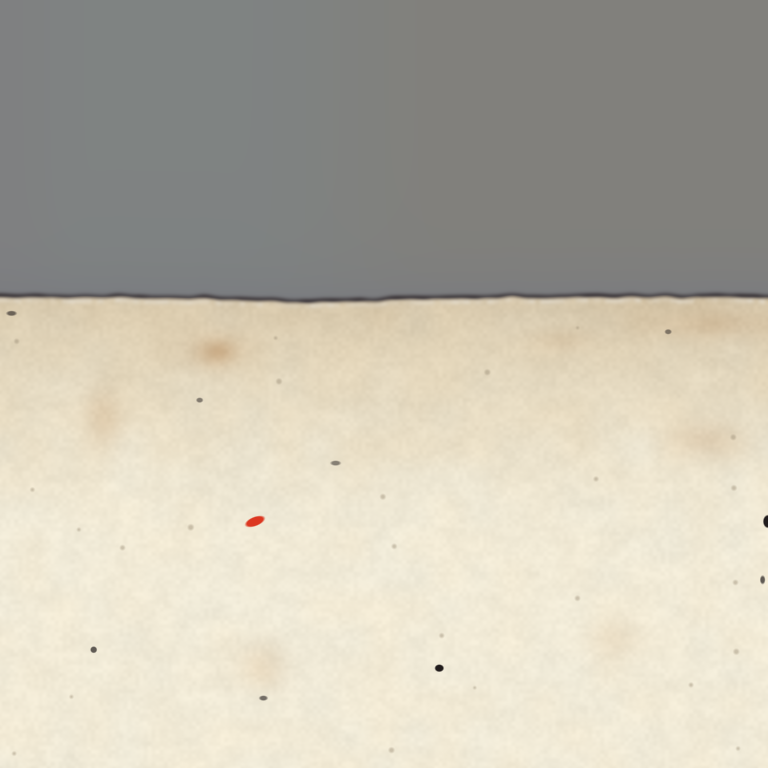
Write a WebGL 2 fragment shader that draws this texture.

```glsl
#version 300 es
precision highp float;

uniform vec2 u_resolution;
out vec4 fragColor;

const vec3 CREAM = vec3(0.945, 0.918, 0.840);
const vec3 BUFF = vec3(0.890, 0.840, 0.735);
const vec3 TAN = vec3(0.800, 0.730, 0.610);
const vec3 STAIN = vec3(0.760, 0.620, 0.460);
const vec3 INK = vec3(0.130, 0.110, 0.110);
const vec3 RED = vec3(0.860, 0.180, 0.090);
const vec3 SHADOW = vec3(0.270, 0.250, 0.260);

float hash(vec2 p) {
    vec3 q = fract(p.xyx * vec3(0.1031, 0.1030, 0.0973));
    q += dot(q, q.yzx + 33.33);
    return fract((q.x + q.y) * q.z);
}

float noise(vec2 p) {
    vec2 cell = floor(p);
    vec2 f = fract(p);
    f = f * f * (3.0 - 2.0 * f);
    float low = mix(hash(cell), hash(cell + vec2(1, 0)), f.x);
    float high = mix(hash(cell + vec2(0, 1)), hash(cell + vec2(1, 1)), f.x);
    return mix(low, high, f.y);
}

float fbm(vec2 p) {
    float sum = 0.0;
    float gain = 0.5;
    for (int i = 0; i < 4; i++) {
        sum += gain * noise(p);
        p = p * 2.07 + 17.3;
        gain *= 0.5;
    }
    return sum / 0.9375;
}

// Soft elliptical falloff
float blot(vec2 p, vec2 center, vec2 radius) {
    vec2 d = (p - center) / radius;
    return exp(-dot(d, d));
}

// Sharp ellipse, tilted by shear
float speck(vec2 p, vec2 center, vec2 radius, float shear, float soft) {
    vec2 d = p - center;
    d.y -= shear * d.x;
    float dist = (length(d / radius) - 1.0) * min(radius.x, radius.y);
    return 1.0 - smoothstep(-soft, soft, dist);
}

// Faint random specks, at most one per cell
float scatter(vec2 p, float cells, float density, float soft) {
    vec2 cell = floor(p * cells);
    vec2 offset = 0.25 + 0.5 * vec2(hash(cell + 3.1), hash(cell + 8.7));
    float size = mix(0.0015, 0.0035, hash(cell + 5.3));
    float present = step(hash(cell + 21.9), density);
    return present * speck(p, (cell + offset) / cells, vec2(size), 0.0, soft);
}

float paperEdge(float x) {
    float dip = 0.0065 * exp(-pow((x - 0.41) / 0.13, 2.0));
    float ragged = 0.0025 * (noise(vec2(x * 45.0, 4.0)) - 0.5);
    return 0.6145 - dip + ragged;
}

vec3 backdrop(vec2 p, float above) {
    vec3 color = mix(vec3(0.497, 0.512, 0.510), vec3(0.506, 0.503, 0.486), smoothstep(0.3, 0.6, p.x));
    color = mix(color, vec3(0.500, 0.500, 0.505), 0.8 * (1.0 - smoothstep(0.0, 0.12, p.x)));
    return mix(color, vec3(0.475, 0.480, 0.500), 0.8 * exp(-above / 0.035));
}

vec3 paper(vec2 p, float depth) {
    // Aging, strongest below the edge and to the right
    float mottle = fbm(p * 12.0) - 0.5;
    vec3 color = mix(BUFF, CREAM, smoothstep(0.0, 0.34, depth + 0.12 * mottle));
    float aged = exp(-depth / 0.055) * mix(0.55, 0.85, smoothstep(0.45, 1.0, p.x));
    color = mix(color, TAN, clamp(aged * (1.0 + 0.9 * mottle), 0.0, 1.0));

    // Foxing
    float foxing = 0.50 * blot(p, vec2(0.280, 0.542), vec2(0.024, 0.017));
    foxing += 0.22 * blot(p, vec2(0.270, 0.545), vec2(0.050, 0.028));
    foxing += 0.28 * blot(p, vec2(0.135, 0.460), vec2(0.024, 0.038));
    foxing += 0.24 * blot(p, vec2(0.918, 0.427), vec2(0.045, 0.028));
    foxing += 0.26 * blot(p, vec2(0.345, 0.134), vec2(0.030, 0.030));
    foxing += 0.20 * blot(p, vec2(0.800, 0.167), vec2(0.032, 0.024));
    foxing += 0.24 * blot(p, vec2(0.960, 0.577), vec2(0.110, 0.018));
    foxing += 0.18 * blot(p, vec2(0.730, 0.557), vec2(0.040, 0.016));
    color = mix(color, STAIN, clamp(foxing * (1.0 + mottle), 0.0, 1.0));

    // Fibers and grain
    color += 0.045 * (fbm(p * vec2(42.0, 55.0)) - 0.5);
    color += 0.025 * (noise(p * 190.0) - 0.5);
    return color + vec3(0.012, 0.0, -0.014) * (noise(p * 24.0) - 0.5);
}

vec3 addSpecks(vec3 color, vec2 p, float soft) {
    color = mix(color, TAN * 0.75, 0.45 * scatter(p, 15.0, 0.16, soft + 0.001));
    float ink = speck(p, vec2(0.572, 0.130), vec2(0.0055, 0.0045), 0.0, soft);
    ink += speck(p, vec2(1.000, 0.321), vec2(0.0060, 0.0080), 0.0, soft);
    ink += 0.7 * speck(p, vec2(0.993, 0.245), vec2(0.003, 0.005), 0.0, soft);
    ink += 0.7 * speck(p, vec2(0.122, 0.154), vec2(0.004), 0.0, soft);
    ink += 0.6 * speck(p, vec2(0.343, 0.091), vec2(0.005, 0.003), 0.0, soft);
    ink += 0.5 * speck(p, vec2(0.437, 0.397), vec2(0.006, 0.003), 0.0, soft);
    ink += 0.5 * speck(p, vec2(0.260, 0.479), vec2(0.004, 0.003), 0.0, soft);
    ink += 0.6 * speck(p, vec2(0.015, 0.592), vec2(0.006, 0.003), 0.0, soft);
    ink += 0.5 * speck(p, vec2(0.870, 0.568), vec2(0.004, 0.003), 0.0, soft);
    color = mix(color, INK, min(ink, 1.0));
    return mix(color, RED, 0.95 * speck(p, vec2(0.332, 0.321), vec2(0.012, 0.006), 0.3, soft));
}

void main() {
    vec2 p = gl_FragCoord.xy / u_resolution;
    float soft = max(0.0012, 0.8 / u_resolution.y);
    float above = p.y - paperEdge(p.x);
    vec3 sheet = addSpecks(paper(p, max(-above, 0.0)), p, soft);

    // Pale torn rim, then the dark line over it
    float rim = exp(-pow((above + 0.006) / 0.004, 2.0)) * noise(vec2(p.x * 130.0, 2.0));
    sheet = mix(sheet, vec3(0.89, 0.86, 0.80), 0.7 * rim);
    vec3 color = mix(sheet, backdrop(p, max(above, 0.0)), smoothstep(-soft, soft, above));
    float line = exp(-pow((above - 0.0005) / 0.0036, 2.0));
    color = mix(color, SHADOW, line * mix(0.65, 1.0, noise(vec2(p.x * 60.0, 9.0))));
    fragColor = vec4(color, 1.0);
}
```
